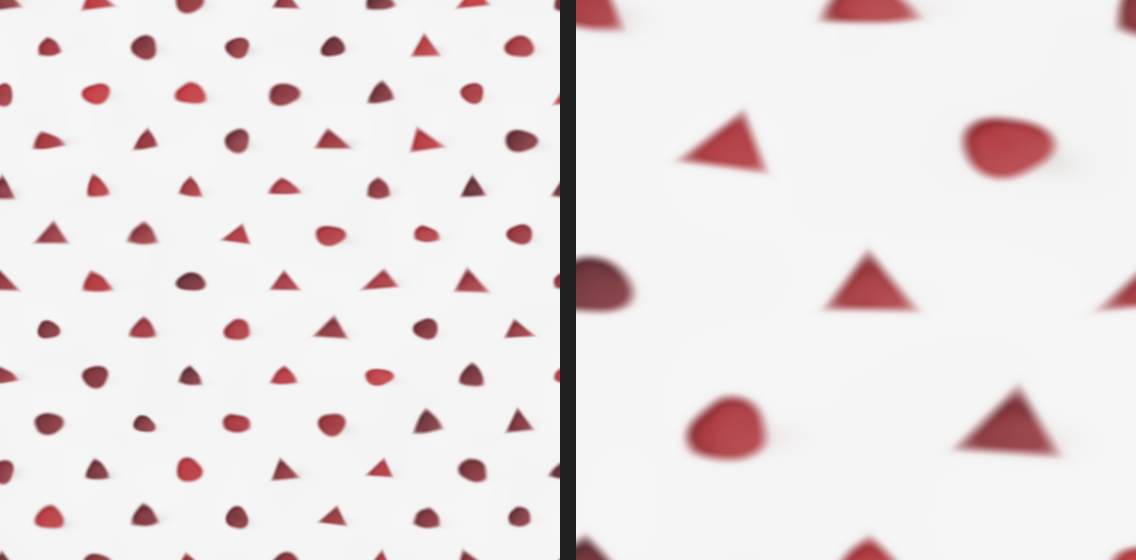
Left: the whole. Right: its middle third, enlarged.
Write a Shadertoy shader that draws this pattern.

```glsl
float hash(vec2 p) {
    return fract(sin(dot(p, vec2(127.1, 311.7))) * 43758.5453);
}

float noise(vec2 p) {
    vec2 i = floor(p), f = fract(p);
    f = f * f * (3.0 - 2.0 * f);
    return mix(mix(hash(i), hash(i + vec2(1, 0)), f.x),
               mix(hash(i + vec2(0, 1)), hash(i + vec2(1, 1)), f.x), f.y);
}

// Signed distance to a triangle with softened corners and a movable apex
float softTriangle(vec2 q, float apex) {
    vec2 left = vec2(-1.15, -0.78), right = vec2(1.25, -0.78);
    float a = dot(q - left, normalize(vec2(-2.05, apex - left.x)));
    float b = dot(q - right, normalize(vec2(2.05, right.x - apex)));
    float base = left.y - q.y;
    return log(exp(8.0 * a) + exp(8.0 * b) + exp(8.0 * base)) / 8.0;
}

// Irregular dab: between a wobbly round and a triangle
float dabDistance(vec2 q, vec2 id) {
    float angle = atan(q.y, q.x);
    float wobble = 0.07 * sin(3.0 * angle + 6.28 * hash(id + 3.1))
                 + 0.05 * sin(2.0 * angle + 6.28 * hash(id + 5.7));
    float blob = length(q) - 1.0 + wobble * smoothstep(0.0, 0.6, length(q));
    float apex = mix(-0.6, 0.5, hash(id + 8.3));
    return mix(blob, softTriangle(q, apex), smoothstep(0.25, 0.8, hash(id + 1.9)));
}

void mainImage(out vec4 fragColor, in vec2 fragCoord) {
    vec2 uv = fragCoord / iResolution.xy;

    // Staggered lattice: alternate rows shift by half a column
    vec2 p = (uv - vec2(0.508, 0.496)) / 0.168;
    float row = round(p.y * 2.0);
    float shift = 0.5 * mod(row, 2.0);
    float column = round(p.x - shift);
    vec2 id = vec2(column, row) + 40.0;
    vec2 jitter = 0.03 * (vec2(hash(id + 0.4), hash(id + 0.9)) - 0.5);
    vec2 local = p - vec2(column + shift, row * 0.5) - jitter;

    // Size and slight tilt of each dab
    float tilt = 0.3 * (hash(id + 2.2) - 0.5);
    local = mat2(cos(tilt), -sin(tilt), sin(tilt), cos(tilt)) * local;
    vec2 size = vec2(0.138, 0.108) * (0.8 + 0.38 * vec2(hash(id + 6.1), hash(id + 7.4)));
    vec2 q = local / size;
    float d = dabDistance(q, id);

    // Off-white ground with faint mottling and a smear beside some dabs
    vec3 color = vec3(0.961 + 0.008 * (noise(uv * 14.0) - 0.5));
    vec2 trail = (q - vec2(0.9, -0.35)) / vec2(0.8, 0.5);
    color -= vec3(0.05, 0.08, 0.08) * hash(id + 4.6) * exp(-dot(trail, trail));

    // Paint tone: maroon to red, dark upper-left rim, dusty lower right
    float tone = hash(id + 9.5);
    vec3 paint = mix(vec3(0.37, 0.19, 0.22), vec3(0.80, 0.23, 0.26), tone * (0.5 + 0.5 * tone));
    float light = smoothstep(-0.8, 1.0, dot(q, vec2(0.6, -0.5)) + 0.5 * noise(q * 1.6 + id * 7.0));
    paint = mix(paint, vec3(0.76, 0.40, 0.41), light * (0.25 + 0.35 * hash(id + 11.3)));
    paint *= 1.0 - 0.22 * smoothstep(-0.5, 0.0, d) * (1.0 - light);

    // Blurred edge, never thinner than a pixel, with a pale pink fringe
    float pixel = 1.0 / (0.168 * iResolution.y * size.y);
    float blur = max(0.22, pixel);
    color = mix(color, vec3(0.90, 0.80, 0.80), 0.35 * smoothstep(0.4, 0.0, d));
    color = mix(color, paint, smoothstep(blur, -blur, d));

    fragColor = vec4(color, 1.0);
}
```
